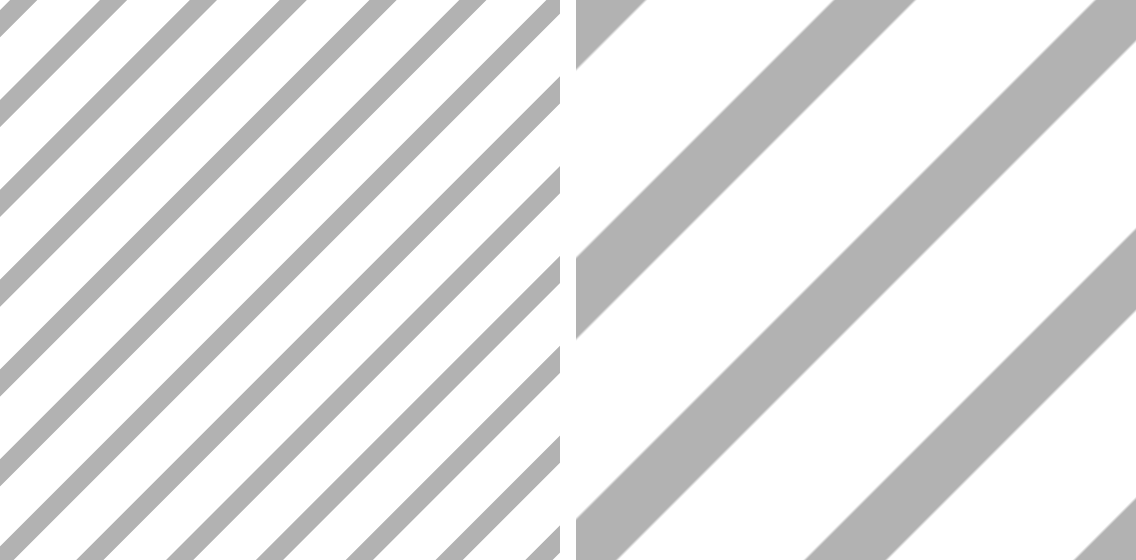
Left: the whole. Right: its middle third, enlarged.
A three.js fragment shader for this pattern:

```glsl
varying vec2 vUv;

// Coverage of evenly spaced bars, with one bar centred on zero
float bars(float position, float period, float width) {
  float fromCentre = abs(fract(position / period + 0.5) - 0.5) * period;
  return 1.0 - smoothstep(-0.0015, 0.0015, fromCentre - 0.5 * width);
}

void main() {
  // Offset from the rising diagonal, positive toward the lower right
  float diagonal = vUv.x - vUv.y;

  // Bars above the central one sit slightly closer to it
  diagonal -= 0.0048 * (1.0 - step(-0.08, diagonal));

  float stripe = bars(diagonal, 0.1604, 0.0486);
  gl_FragColor = vec4(mix(vec3(1.0), vec3(0.698), stripe), 1.0);
}
```
